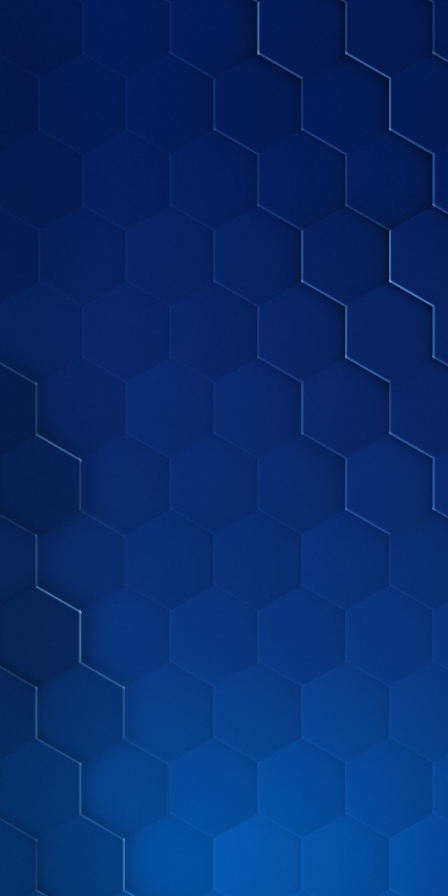
Write a WebGL 1 fragment shader that draws this background.

```glsl
precision highp float;
// Deep blue wall of pointy-top hexagonal tiles, lit from below.
// Each pixel finds its tile, then loops over the six sides to add seams,
// rims on the raised tiles near two opposite corners, and soft shadows.

uniform vec2 u_resolution;

const vec2 PITCH = vec2(0.1958, 0.1696);   // tile width and row spacing, canvas width = 1
const vec2 ANCHOR = vec2(0.182, 1.0885);   // centre of one tile
const vec2 LIGHT_AXIS = vec2(0.866, 0.5);

float hash(vec2 p) {
  vec3 h = fract(vec3(p.xyx) * 0.1031);
  h += dot(h, h.yzx + 33.33);
  return fract((h.x + h.y) * h.z);
}

// Centre of the hexagon holding p: the nearer of two interleaved grids.
vec2 tileCentre(vec2 p) {
  vec2 cell = PITCH * vec2(1.0, 2.0);
  vec2 q = p - ANCHOR;
  vec2 a = floor(q / cell + 0.5) * cell;
  vec2 b = (floor(q / cell) + 0.5) * cell;
  return ANCHOR + (length(q - a) < length(q - b) ? a : b);
}

float tileHash(vec2 c) {
  return hash(floor((c - ANCHOR) / (PITCH * vec2(0.5, 1.0)) + 0.5) + 40.0);
}

// Signed height: positive at lower left, negative at upper right, 0 when flat.
float tileLift(vec2 c) {
  float left = smoothstep(0.40, 0.22, c.x + 0.2 * c.y) * smoothstep(1.3, 1.05, c.y);
  float right = smoothstep(0.62, 0.98, c.x + 0.3 * (c.y - 1.0)) * smoothstep(0.7, 1.0, c.y);
  return (left - right) * mix(0.4, 1.0, tileHash(c));
}

// Vertical blue ramp with a glow low and right of the middle.
vec3 wallColor(vec2 p) {
  vec3 c = mix(vec3(0.03, 0.235, 0.53), vec3(0.04, 0.195, 0.47), smoothstep(0.1, 0.65, p.y));
  c = mix(c, vec3(0.035, 0.155, 0.42), smoothstep(0.5, 1.2, p.y));
  c = mix(c, vec3(0.015, 0.11, 0.35), smoothstep(1.1, 1.85, p.y));
  float glow = exp(-dot((p - vec2(0.57, 0.0)) * vec2(2.0, 2.6), (p - vec2(0.57, 0.0)) * vec2(2.0, 2.6)));
  c = mix(c, vec3(0.015, 0.345, 0.68), 0.9 * glow);
  return c * (1.0 - 0.16 * smoothstep(0.3, 0.0, p.x));
}

void main() {
  vec2 p = gl_FragCoord.xy / u_resolution.x;
  vec2 centre = tileCentre(p);
  vec2 q = p - centre;
  float lift = tileLift(centre);
  float height = abs(lift);
  float lineWidth = max(0.0026, 0.6 / u_resolution.x);

  // Tile face: slight tone change and a slanted sheen; raised faces are darker.
  vec3 color = wallColor(p);
  color *= 1.0 + 0.05 * (tileHash(centre + PITCH) - 0.5) - 0.5 * dot(q, vec2(0.8, -0.6));
  color *= 1.0 - 0.2 * max(lift, 0.0) - 0.08 * max(-lift, 0.0);

  float rim = 0.0;
  float seam = 0.0;
  float shade = 0.0;
  for (int i = 0; i < 6; i++) {
    float angle = float(i) * 1.047198;
    vec2 n = vec2(cos(angle), sin(angle));
    float d = 0.5 * PITCH.x - dot(q, n);
    float facing = dot(n, LIGHT_AXIS);
    float line = exp(-pow((d - 0.003) / lineWidth, 2.0));

    // Light breaks unevenly along the lit sides and fades toward their ends.
    float along = dot(q, vec2(-n.y, n.x)) / PITCH.x;
    float wear = mix(0.35, 1.0, hash(centre * 50.0 + n * 7.0 + 90.0));
    rim += line * max(lift * facing, 0.0) * wear * (1.0 - 0.9 * along * along);
    seam += line * max(-facing, 0.0);

    // Dark gap on the far sides, and shadow from a higher neighbour.
    shade += 0.45 * exp(-d / 0.008) * max(-lift * facing, 0.0);
    float step = max(abs(tileLift(centre + n * PITCH.x)) - height, 0.0);
    shade += 0.3 * exp(-d / 0.022) * step;
    shade += 0.05 * exp(-d / 0.014) * max(facing, 0.0);
  }

  color *= 1.0 - min(shade, 0.65);
  color += vec3(0.012, 0.022, 0.03) * seam;
  color += vec3(0.34, 0.44, 0.46) * min(rim, 1.0);
  color += (hash(floor(p * 256.0)) - 0.5) * 0.008;
  gl_FragColor = vec4(color, 1.0);
}
```
